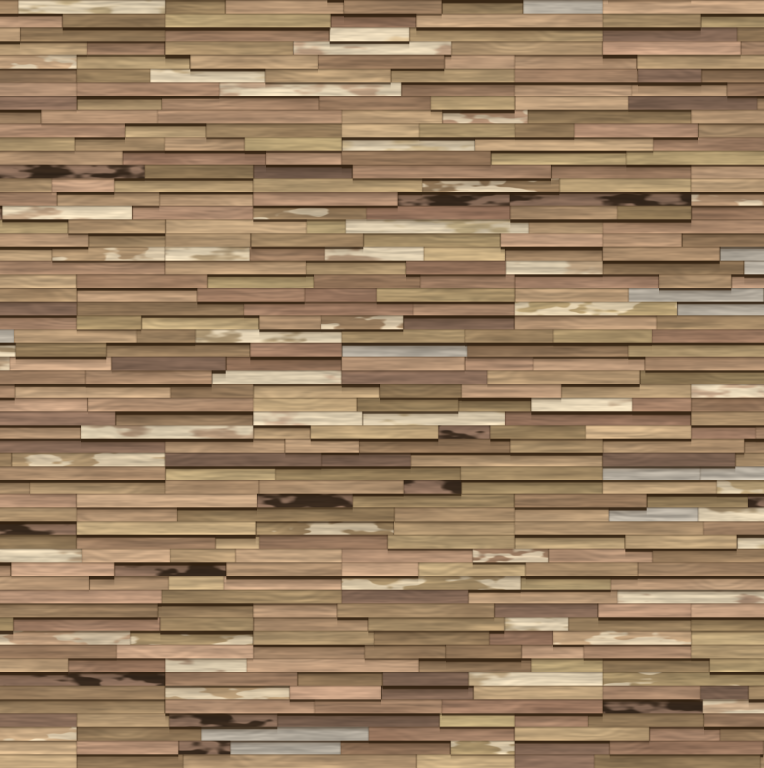
Reproduce this texture procedurally as a WebGL 2 fragment shader.

```glsl
#version 300 es
precision highp float;
// Wall of stacked wood strips: rows are grouped into offset panels, each panel
// row is cut into jittered planks with their own depth, tone and grain.
// Planks that stand out cast a shadow on the row below and on side neighbours.

uniform vec2 u_resolution;
out vec4 fragColor;

const float ROWS = 56.0;            // plank rows per canvas height
const float ROWS_PER_PANEL = 4.0;
const float PANEL_WIDTH = 0.57;
const float PANEL_START = 0.10;
const float PANEL_STEP = 0.115;     // sideways shift between panel groups
const float CUT_JITTER = 0.72;
const float JOINT_WIDTH = 0.0022;
const float SHADOW_REACH = 0.34;    // in row heights, for full depth difference
const float GRAIN = 0.17;
const float FIGURE = 0.055;
const int SAMPLES = 3;              // antialiasing grid per axis
const float SAMPLE_SPREAD = 1.25;   // in pixels

const vec3 TAN_DARK = vec3(0.53, 0.43, 0.335);
const vec3 TAN_LIGHT = vec3(0.75, 0.645, 0.515);
const vec3 PINK_TINT = vec3(1.03, 0.97, 1.00);
const vec3 OLIVE_TINT = vec3(0.99, 1.02, 0.93);
const vec3 CREAM = vec3(0.85, 0.785, 0.67);
const vec3 GREY_WOOD = vec3(0.69, 0.655, 0.60);
const vec3 UMBER = vec3(0.46, 0.365, 0.30);
const vec3 BARK = vec3(0.21, 0.155, 0.11);
const vec3 SHADOW = vec3(0.19, 0.125, 0.06);

struct Plank { vec2 id; float left; float right; float depth; };

float hash(vec2 p) {
  vec3 q = fract(vec3(p.xyx) * 0.1031);
  q += dot(q, q.yzx + 33.33);
  return fract((q.x + q.y) * q.z);
}

float noise(vec2 p) {
  vec2 i = floor(p), f = fract(p);
  f = f * f * (3.0 - 2.0 * f);
  return mix(mix(hash(i), hash(i + vec2(1, 0)), f.x),
             mix(hash(i + vec2(0, 1)), hash(i + vec2(1, 1)), f.x), f.y);
}

float fbm(vec2 p) {
  return 0.55 * noise(p) + 0.3 * noise(p * 2.1 + 7.3) + 0.15 * noise(p * 4.3 + 19.1);
}

// Position of cut i out of n; the panel ends stay straight.
float cutAt(float i, float n, vec2 panelRow) {
  if (i < 0.5 || i > n - 0.5) return i;
  return i + CUT_JITTER * (hash(panelRow * 3.7 + vec2(i * 11.0, 91.0)) - 0.5);
}

Plank plankAt(float row, float x) {
  float group = floor(row / ROWS_PER_PANEL);
  float start = PANEL_START + PANEL_STEP * mod(group, 4.0);
  float panel = floor((x - start) / PANEL_WIDTH) + 20.0;
  float origin = start + (panel - 20.0) * PANEL_WIDTH;
  vec2 panelRow = vec2(panel, row + 30.0);
  float n = 3.0 + floor(2.3 * hash(panelRow + 5.0));
  float u = (x - origin) / PANEL_WIDTH * n;
  float i = clamp(floor(u), 0.0, n - 1.0);
  if (u < cutAt(i, n, panelRow)) i -= 1.0;
  else if (u > cutAt(i + 1.0, n, panelRow)) i += 1.0;
  i = clamp(i, 0.0, n - 1.0);
  vec2 id = vec2(panel * 8.0 + i, row + 30.0);
  float scale = PANEL_WIDTH / n;
  return Plank(id, origin + scale * cutAt(i, n, panelRow),
               origin + scale * cutAt(i + 1.0, n, panelRow), hash(id + 211.0));
}

vec3 woodColour(Plank plank, vec2 p) {
  float kind = hash(plank.id + 57.0);
  float tone = hash(plank.id + 131.0);
  vec2 seed = 60.0 * vec2(hash(plank.id + 17.0), tone);
  float streak = fbm(vec2(p.x * 13.0, p.y * 230.0) + seed);
  float bend = noise(vec2(p.x * 16.0, p.y * 55.0) + seed);
  float rings = sin(p.y * 620.0 + 17.0 * bend + seed.x);

  vec3 colour = mix(TAN_DARK, TAN_LIGHT, clamp(tone + 0.35 * (bend - 0.5), 0.0, 1.0));
  colour *= mix(PINK_TINT, OLIVE_TINT, hash(plank.id + 83.0));
  float wave = fbm(vec2(p.x * 22.0, p.y * 75.0) + seed);
  if (kind < 0.075) {                       // pale sapwood
    colour = mix(CREAM, colour, 0.75 * smoothstep(0.5, 0.72, wave));
  } else if (kind < 0.13) {                 // part sapwood with a wavy border
    colour = mix(colour, CREAM, 0.85 * smoothstep(0.47, 0.56, wave));
  } else if (kind < 0.155) {                // greyed
    colour = GREY_WOOD;
  } else if (kind > 0.955) {                // rough, with bark streaks
    colour = mix(UMBER * 1.15, BARK, smoothstep(0.46, 0.62, wave));
  } else if (kind > 0.89) {                 // dark heartwood
    colour = UMBER * (0.95 + 0.25 * tone);
  }
  float fine = noise(vec2(p.x * 90.0, p.y * 420.0) + seed) - 0.5;
  return colour * (1.0 + GRAIN * (2.0 * streak - 1.0) + FIGURE * rings * bend + 0.06 * fine);
}

vec3 wall(vec2 p) {
  float y = p.y * ROWS, row = floor(y);
  float fromTop = 1.0 - fract(y);
  Plank plank = plankAt(row, p.x);
  vec3 colour = woodColour(plank, p);
  colour *= 1.03 - 0.05 * (1.0 - plank.depth);

  // Side joint, deeper where the neighbour stands out
  float toLeft = p.x - plank.left, toRight = plank.right - p.x;
  float beyond = toLeft < toRight ? plank.left - 0.001 : plank.right + 0.001;
  float sideStep = max(plankAt(row, beyond).depth - plank.depth, 0.0);
  float joint = 1.0 - smoothstep(0.0, JOINT_WIDTH, min(toLeft, toRight));
  colour = mix(colour, SHADOW, joint * (0.14 + 0.65 * sideStep));

  // Cast shadow from the row above: hard core, soft fringe, thin seam
  float overhang = max(plankAt(row + 1.0, p.x).depth - plank.depth, 0.0);
  float reach = 0.07 + SHADOW_REACH * sqrt(overhang);
  float core = 1.0 - smoothstep(0.5 * reach, reach, fromTop);
  float fringe = 1.0 - smoothstep(0.0, 2.4 * reach, fromTop);
  float strength = mix(0.4, 0.92, smoothstep(0.0, 0.35, overhang));
  colour = mix(colour, SHADOW, max(core * strength, 0.32 * fringe));

  // Faint light on the lower front edge
  return colour * (1.0 + 0.05 * smoothstep(0.65, 0.95, fromTop));
}

void main() {
  vec3 total = vec3(0.0);
  for (int j = 0; j < SAMPLES; j++)
    for (int i = 0; i < SAMPLES; i++) {
      vec2 offset = (vec2(i, j) + 0.5) / float(SAMPLES) - 0.5;
      total += wall((gl_FragCoord.xy + offset * SAMPLE_SPREAD) / u_resolution.y);
    }
  fragColor = vec4(total / float(SAMPLES * SAMPLES), 1.0);
}
```
